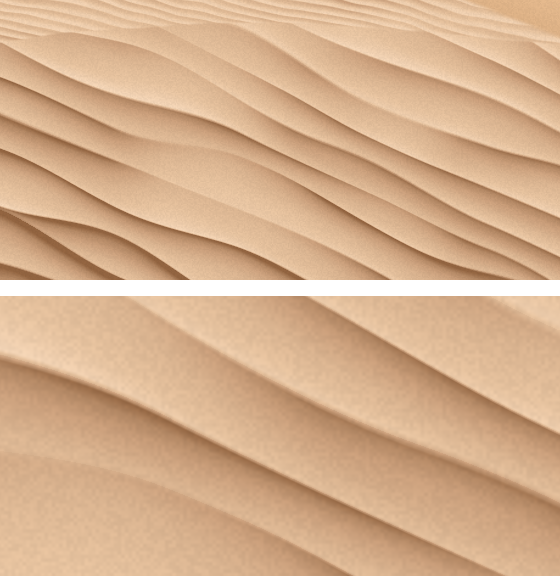
Top: the whole. Bottom: its middle third, enlarged.
Write a Shadertoy shader that draws this texture.

```glsl
// Wind-blown sand: long dune crests run down to the right, each with a sharp
// lip and a shadow below that fades to lit sand. Crests are painted from back
// to front; a far slope of fine ripples and a smooth dune close the top.

const int   CRESTS        = 17;
const float SPACING       = 0.130;  // vertical gap between crests
const float TOP_CREST     = 1.90;   // height of the first crest at x = 0
const float SLOPE         = 0.42;   // descent of the crests to the right
const float SWAY          = 0.13;   // undulation shared by neighbours
const float WANDER        = 0.085;  // undulation of a single crest
const float SHADOW_REACH  = 0.165;  // distance over which shadow fades
const float LIP_GLOW      = 0.20;   // extra light just above a crest
const float LIP_WIDTH     = 0.025;
const float RIPPLE_GAP    = 0.036;  // spacing of the far ripples
const float GRAIN         = 0.055;

// Sand tones from shadow to light, and the lightness at which each is reached
const vec3 SAND[6] = vec3[6](
    vec3(0.57, 0.39, 0.25), vec3(0.70, 0.53, 0.39), vec3(0.79, 0.62, 0.48),
    vec3(0.85, 0.70, 0.56), vec3(0.90, 0.76, 0.62), vec3(0.95, 0.83, 0.71));
const float LEVEL[6] = float[6](0.02, 0.125, 0.275, 0.485, 0.72, 0.96);
const vec3 FAR_DUNE = vec3(0.86, 0.69, 0.52);

float hash(vec2 p) {
    vec3 q = fract(vec3(p.xyx) * 0.1031);
    q += dot(q, q.yzx + 33.33);
    return fract((q.x + q.y) * q.z);
}

float noise(vec2 p) {
    vec2 cell = floor(p), f = fract(p);
    f = f * f * (3.0 - 2.0 * f);
    return mix(mix(hash(cell), hash(cell + vec2(1, 0)), f.x),
               mix(hash(cell + vec2(0, 1)), hash(cell + vec2(1, 1)), f.x), f.y);
}

vec3 sandColour(float light) {
    vec3 colour = SAND[0];
    for (int k = 1; k < 6; k++) {
        float blend = (light - LEVEL[k - 1]) / (LEVEL[k] - LEVEL[k - 1]);
        colour = mix(colour, SAND[k], clamp(blend, 0.0, 1.0));
    }
    return colour;
}

float crestHeight(float x, float id) {
    float sway = noise(vec2(x * 1.8 - id * 0.3 + 20.0, id * 0.43 + 3.0)) - 0.5;
    float wander = noise(vec2(x * 2.3 + 5.0, id * 7.0 + 11.0)) - 0.5;
    return TOP_CREST - id * SPACING - SLOPE * x + SWAY * sway + WANDER * wander;
}

// Light on the near slope: every crest covers what lies behind it
float nearLight(vec2 p, float pixel) {
    float light = 0.6;
    float calm = mix(1.0, 0.6, smoothstep(0.72, 0.93, p.y));
    for (int i = 0; i < CRESTS; i++) {
        float id = float(i);
        float depth = crestHeight(p.x, id) - p.y;
        float vary = noise(vec2(p.x * 1.6 + 9.0, id * 5.0 + 40.0));
        float presence = noise(vec2(p.x * 1.4 + 2.0, id * 9.0 + 70.0));
        float strength = calm * mix(0.3, 1.0, smoothstep(0.04, 0.32, presence));
        float soft = max(pixel, mix(0.003, 0.013, vary * vary));
        float reach = SHADOW_REACH * mix(0.8, 1.25, vary);
        // Linear rise that levels off gently towards full light
        float rise = max(depth, 0.0) / reach;
        float slopeLight = 0.86 * (1.0 - exp(-1.25 * rise - 0.5 * rise * rise));
        light += LIP_GLOW * strength * exp(min(depth, 0.0) / LIP_WIDTH)
                 * (1.0 - step(0.0, depth));
        light = mix(light, slopeLight, strength * smoothstep(-soft, soft, depth));
    }
    // Broad falloff of light towards the lower left
    return light + 0.02 + 0.20 * (p.y - 0.45) + 0.05 * (p.x - 1.0);
}

// Light on the far slope: fine sawtooth ripples
float farLight(vec2 p) {
    float bend = 0.05 * noise(p * vec2(3.0, 6.0)) + 0.012 * noise(p * vec2(11.0, 20.0));
    float phase = fract(-(p.y + 0.27 * p.x + bend) / RIPPLE_GAP);
    float ripple = smoothstep(0.0, 0.75, phase) * (1.0 - smoothstep(0.82, 1.0, phase));
    float strength = mix(0.25, 0.62, noise(p * vec2(4.0, 13.0) + 30.0));
    return 0.90 - strength * (1.0 - ripple);
}

void mainImage(out vec4 fragColor, in vec2 fragCoord) {
    vec2 p = fragCoord / iResolution.y;
    float pixel = 1.0 / iResolution.y;

    // Sand texture: streaks along the crests and fine grains
    float streak = 0.08 * (noise(vec2(p.x * 5.0, (p.y + SLOPE * p.x) * 18.0)) - 0.5);
    float grain = GRAIN * (noise(p * 230.0) - 0.5);

    vec3 nearSand = sandColour(nearLight(p, pixel) + streak);
    vec3 farSand = sandColour(farLight(p) + streak);

    // Smooth dune in the upper right corner
    float ridge = p.y - 1.0 + 0.39 * (p.x - 1.66);
    vec3 smoothSand = FAR_DUNE + 0.25 * ridge;
    farSand = mix(farSand, smoothSand, smoothstep(-0.012, 0.012, ridge));

    // Brow of the near slope
    float brow = 0.915 - 0.07 * (p.x - 0.85) * (p.x - 0.85)
                 + 0.012 * (noise(vec2(p.x * 4.0, 8.0)) - 0.5) + 0.012 * (p.x - 1.0);
    float cover = smoothstep(-1.5 * pixel, 1.5 * pixel, brow - p.y);
    fragColor = vec4(mix(farSand, nearSand, cover) * (1.0 + grain), 1.0);
}
```
